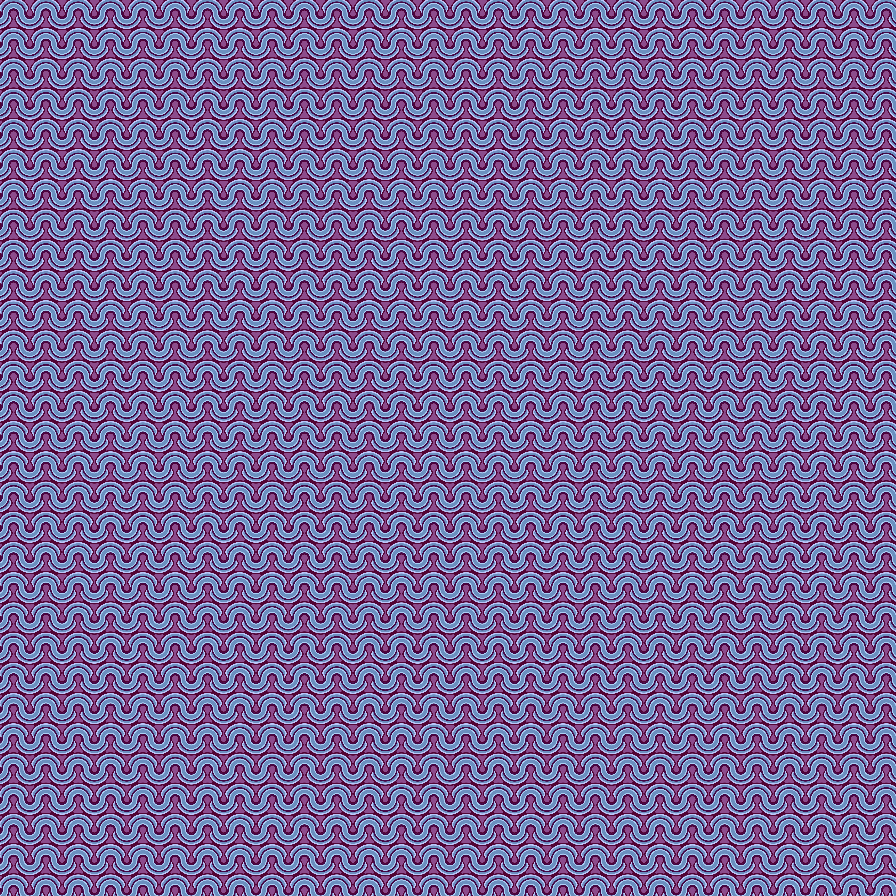
A Shadertoy shader for this pattern:

```glsl
// Stacked wavy ribbons with pale edges and thin scalloped rims around purple pockets.

const float ROW_HEIGHT = 0.935; // row spacing, in wave periods

// Signed distance to a wave of semicircles; positive above it.
float arcWave(vec2 p) {
    float x = abs(fract(p.x + 0.5) - 0.5);
    return p.y > 0.0 ? length(vec2(x, p.y)) - 0.25
                     : 0.25 - length(vec2(0.5 - x, p.y));
}

// Soft step across an edge: 0 below it, 1 above it.
float cover(float edge, float value, float softness) {
    return smoothstep(edge - 0.5 * softness, edge + 0.5 * softness, value);
}

void mainImage(out vec4 fragColor, in vec2 fragCoord) {
    float pixel = 27.72 / iResolution.y;
    float softness = 0.35 * pixel;
    vec2 p = fragCoord * pixel - vec2(0.42, 0.18);
    float row = floor(p.y / ROW_HEIGHT + 0.5);

    // Nearest ribbon, and the distance to the second nearest
    float nearest = 10.0;
    float second = 10.0;
    float height = 0.0;
    for (int i = -1; i <= 1; i++) {
        vec2 local = p - vec2(0.0, (row + float(i)) * ROW_HEIGHT);
        float d = arcWave(local);
        if (abs(d) < abs(nearest)) {
            second = abs(nearest);
            nearest = d;
            height = local.y;
        } else {
            second = min(second, abs(d));
        }
    }
    float dist = abs(nearest);

    // The rim is thin inside each bend and swells outside it, more so on top
    float outward = smoothstep(0.0, 0.2, height * sign(nearest));
    float reach = mix(0.150, 0.260, outward) + (nearest > 0.0 ? 0.015 : 0.0);

    // Scalloped rim: blue, pale line, dark outline
    vec3 blue = vec3(0.42, 0.56, 0.75);
    vec3 maroon = vec3(0.32, 0.01, 0.20);
    vec3 rim = mix(blue, vec3(0.73, 0.78, 0.98), cover(reach - 0.078, dist, softness));
    rim = mix(rim, maroon, cover(reach - 0.038, dist, softness));

    // Ribbon: blue middle, pale edge, dark line
    vec3 color = mix(blue, vec3(0.67, 0.82, 0.96), cover(0.052, dist, softness));
    color = mix(color, vec3(0.27, 0.02, 0.27), cover(0.084, dist, softness));
    color = mix(color, rim, cover(0.130, dist, softness));

    // Pockets, closed where neighbouring rims almost touch
    float pocket = cover(reach, dist, softness)
                 * cover(0.590, dist + second, softness);
    color = mix(color, vec3(0.55, 0.30, 0.55), pocket);
    fragColor = vec4(color, 1.0);
}
```
